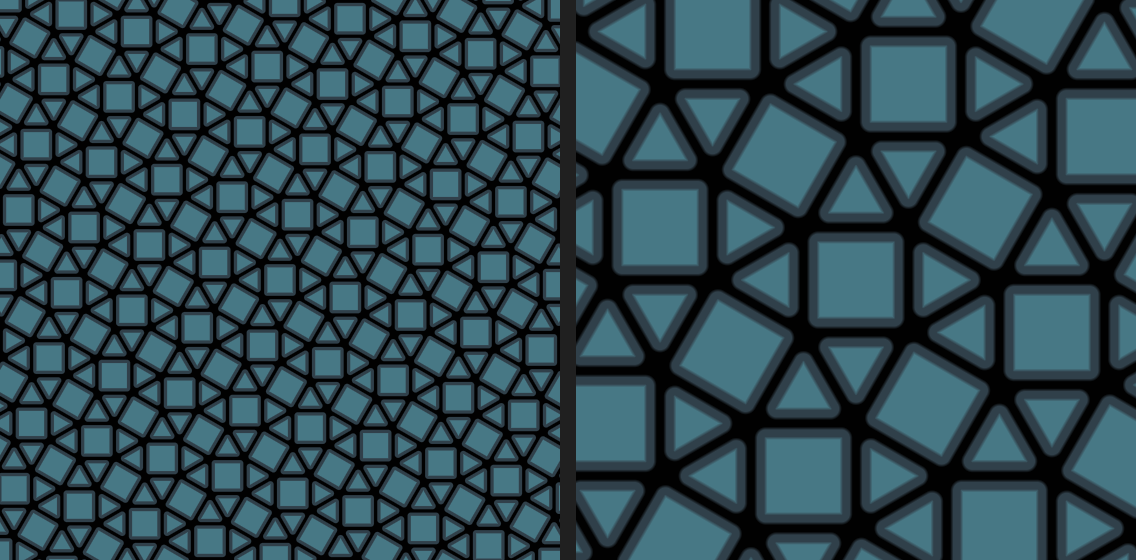
Left, the full canvas; right, a detail of the centre.
Reproduce this pattern procedurally as a three.js fragment shader.

```glsl
// Snub square tiling: teal squares and triangles with slate rims on black grout.

#define EDGE 0.0625        // tile edge length, in canvas widths
#define FILL_INSET 0.1406  // tile edge to teal face, in edge lengths
#define RIM_INSET 0.0469   // tile edge to slate rim, in edge lengths
#define SOFTNESS 0.00195   // width of smoothed borders, in canvas widths
#define FILL_COLOR vec3(0.28, 0.47, 0.52)
#define RIM_COLOR vec3(0.19, 0.25, 0.29)
#define GROUT_COLOR vec3(0.005)

varying vec2 vUv;

const float ROOT3 = 1.7320508;
const vec2 STEP_A = vec2(1.0 + 0.5 * ROOT3, -0.5);  // lattice steps between
const vec2 STEP_B = vec2(0.5, 1.0 + 0.5 * ROOT3);   // upright squares

// Signed distance to the face of a unit square tile
float squareFace(vec2 p) {
  vec2 d = abs(p) - (0.5 - FILL_INSET);
  return length(max(d, 0.0)) + min(max(d.x, d.y), 0.0);
}

// Signed distance to the face of a unit triangle tile pointing up
float triangleFace(vec2 p) {
  float r = 0.5 - ROOT3 * FILL_INSET;
  p = vec2(abs(p.x) - r, p.y + r / ROOT3);
  if (p.x + ROOT3 * p.y > 0.0) {
    p = 0.5 * vec2(p.x - ROOT3 * p.y, -ROOT3 * p.x - p.y);
  }
  p.x -= clamp(p.x, -2.0 * r, 0.0);
  return -length(p) * sign(p.y);
}

// Triangle standing on the right side of the square at the origin
float sideTriangle(vec2 p) {
  return triangleFace(vec2(p.y, p.x - 0.5 - 0.5 / ROOT3));
}

// Square between four upright ones, turned by 30 degrees
float tiltedSquare(vec2 p) {
  p -= 0.5 * (STEP_A + STEP_B);
  return squareFace(vec2(0.5 * ROOT3 * p.x - 0.5 * p.y,
                         0.5 * p.x + 0.5 * ROOT3 * p.y));
}

// Distance to the nearest face in the whole tiling
float tiling(vec2 p) {
  // Move into the cell of the nearest upright square
  vec2 cell = floor(vec2(dot(p, STEP_A), dot(p, STEP_B)) / dot(STEP_A, STEP_A) + 0.5);
  p -= cell.x * STEP_A + cell.y * STEP_B;

  // The surroundings repeat in four quarter turns
  float d = squareFace(p);
  for (int i = 0; i < 4; i++) {
    d = min(d, tiltedSquare(p));
    d = min(d, min(sideTriangle(p), sideTriangle(STEP_A - p)));
    p = vec2(-p.y, p.x);
  }
  return d;
}

// Smooth coverage of the outside of a border
float outside(float d) {
  return clamp(d * EDGE / SOFTNESS + 0.5, 0.0, 1.0);
}

void main() {
  float d = tiling((vUv - 0.5) / EDGE);
  vec3 color = mix(FILL_COLOR, RIM_COLOR, outside(d));
  color = mix(color, GROUT_COLOR, outside(d - (FILL_INSET - RIM_INSET)));
  gl_FragColor = vec4(color, 1.0);
}
```
